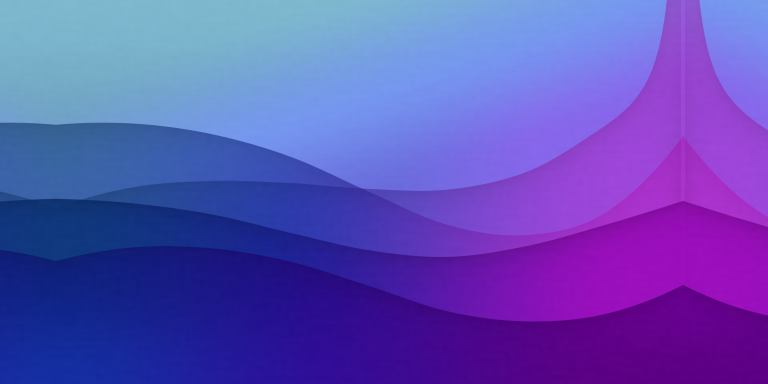
Reproduce this background procedurally as a WebGL 2 fragment shader.

```glsl
#version 300 es
precision highp float;
// Translucent folded waves, teal and blue on the left to magenta on the right.

uniform vec2 u_resolution;
out vec4 outColor;

const float FOLD_START = 0.146;   // left mirror axis, in canvas heights
const float FOLD_SPAN = 1.633;    // distance between the two mirror axes

// Evenly spaced crest heights between the mirror axes
const float CREST_BACK[9] = float[9](.675, .678, .650, .591, .500, .414, .388, .445, .646);
const float CREST_SPIKE[9] = float[9](.449, .502, .516, .508, .489, .481, .514, .596, .640);
const float CREST_MIDDLE[9] = float[9](.482, .470, .441, .393, .348, .331, .359, .414, .477);
const float CREST_FRONT[9] = float[9](.320, .356, .353, .318, .255, .189, .163, .182, .258);

vec2 hashGradient(vec2 cell) {
    float angle = 6.2832 * fract(sin(dot(cell, vec2(127.1, 311.7))) * 43758.5);
    return vec2(cos(angle), sin(angle));
}

float gradientNoise(vec2 p) {
    vec2 i = floor(p), f = fract(p);
    vec2 w = f * f * f * (f * (f * 6.0 - 15.0) + 10.0);
    vec2 e = vec2(1.0, 0.0);
    float low = mix(dot(hashGradient(i), f), dot(hashGradient(i + e), f - e), w.x);
    float high = mix(dot(hashGradient(i + e.yx), f - e.yx),
                     dot(hashGradient(i + 1.0), f - 1.0), w.x);
    return mix(low, high, w.y);
}

// Catmull-Rom curve with quadratic extrapolation at both ends
float spline(float k[9], float x) {
    float s = x / FOLD_SPAN * 8.0;
    int i = clamp(int(floor(s)), 0, 7);
    float t = s - float(i);
    float b = k[i], c = k[i + 1];
    float a = i > 0 ? k[max(i - 1, 0)] : 3.0 * b - 3.0 * c + k[2];
    float d = i < 7 ? k[min(i + 2, 8)] : 3.0 * c - 3.0 * b + k[6];
    return b + 0.5 * t * (c - a + t * (2.0 * a - 5.0 * b + 4.0 * c - d
             + t * (3.0 * (b - c) + d - a)));
}

float crestHeight(float k[9], float spike, float x) {
    return spline(k, x) + spike / max(FOLD_SPAN - x, 0.008);
}

// Approximate distance below a crest, corrected for its slope
float depthBelow(float k[9], float spike, vec2 p) {
    const float STEP = 0.004;
    float h = crestHeight(k, spike, p.x);
    float slope = (h - crestHeight(k, spike, p.x - STEP)) / STEP;
    return (h - p.y) / sqrt(1.0 + slope * slope);
}

vec3 ramp(vec3 left, vec3 middle, vec3 right, float x) {
    vec3 c = mix(left, middle, smoothstep(0.0, 0.75, x));
    return mix(c, right, smoothstep(0.52, 1.5, x));
}

// Blends a sheet over the base, darkened softly along its upper edge
vec3 addSheet(vec3 base, vec3 tint, float depth, float opacity, float shade, float pixel) {
    float cover = smoothstep(-0.7 * pixel, 0.7 * pixel, depth);
    float shadow = 1.0 - shade * exp(-max(depth, 0.0) / 0.035);
    return mix(base, mix(base, tint, opacity) * shadow, cover);
}

vec3 skyColor(vec2 p) {
    float s = 0.45 * p.x + 1.3 * (1.0 - p.y);
    vec3 teal = mix(vec3(0.43, 0.63, 0.75), vec3(0.49, 0.72, 0.81), smoothstep(0.6, 1.0, p.y));
    vec3 blue = vec3(0.46, 0.59, 0.94);
    vec3 violet = mix(vec3(0.41, 0.42, 0.86), vec3(0.53, 0.40, 0.92), smoothstep(0.8, 1.3, p.x));
    vec3 c = mix(teal, blue, smoothstep(0.3, 0.75, s));
    return mix(c, violet, smoothstep(0.66, 1.06, s));
}

void main() {
    float pixel = 1.0 / u_resolution.y;
    vec2 uv = gl_FragCoord.xy * pixel;

    // Mirror the scene about both vertical axes
    float x = FOLD_SPAN - abs(abs(uv.x - FOLD_START) - FOLD_SPAN);
    vec2 p = vec2(x, uv.y);

    vec3 veil = ramp(vec3(0.09, 0.27, 0.50), vec3(0.11, 0.18, 0.64), vec3(0.71, 0.15, 0.79), x);
    vec3 middle = ramp(vec3(0.05, 0.21, 0.49), vec3(0.11, 0.12, 0.60), vec3(0.60, 0.04, 0.73), x);
    vec3 frontTop = ramp(vec3(0.06, 0.13, 0.51), vec3(0.14, 0.05, 0.54), vec3(0.43, 0.0, 0.60), x);
    vec3 frontLow = ramp(vec3(0.08, 0.18, 0.64), vec3(0.18, 0.05, 0.60), vec3(0.35, 0.0, 0.51), x);
    vec3 front = mix(frontLow, frontTop, smoothstep(0.0, 0.3, p.y));

    // Sheets from back to front
    vec3 color = skyColor(p);
    color = addSheet(color, veil, depthBelow(CREST_BACK, 0.0, p), 0.62, 0.10, pixel);
    color = addSheet(color, veil, depthBelow(CREST_SPIKE, 0.0155, p), 0.50, 0.10, pixel);
    color = addSheet(color, middle, depthBelow(CREST_MIDDLE, 0.0, p), 0.88, 0.16, pixel);
    color = addSheet(color, front, depthBelow(CREST_FRONT, 0.0, p), 0.96, 0.14, pixel);

    // Faint brushed grain
    float grain = gradientNoise(uv * vec2(14.0, 90.0)) + gradientNoise(uv * vec2(60.0, 45.0));
    color += 0.008 * grain;
    outColor = vec4(clamp(color, 0.0, 1.0), 1.0);
}
```
